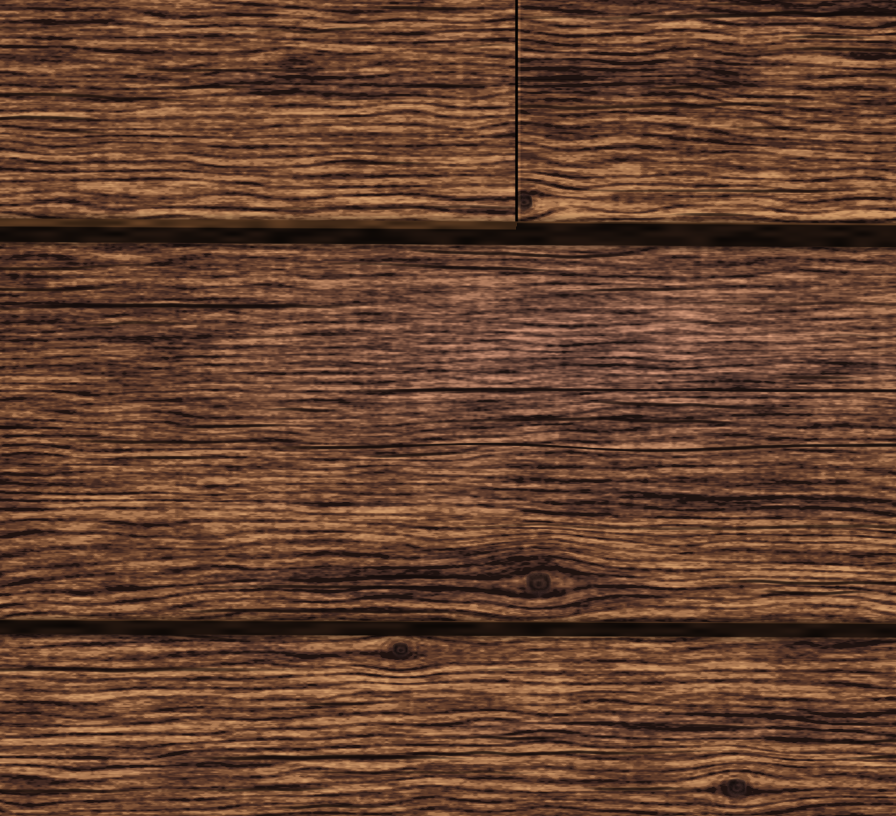
A Shadertoy shader for this texture:

```glsl
const float JOINT_X = 0.633;

float hash(vec2 p) {
    return fract(sin(dot(p, vec2(127.1, 311.7))) * 43758.5453);
}

float noise(vec2 p) {
    vec2 i = floor(p), f = fract(p);
    f = f * f * (3.0 - 2.0 * f);
    return mix(mix(hash(i), hash(i + vec2(1, 0)), f.x),
               mix(hash(i + vec2(0, 1)), hash(i + vec2(1, 1)), f.x), f.y);
}

float fbm(vec2 p) {
    float sum = 0.0, amp = 0.53;
    for (int i = 0; i < 4; i++) {
        sum += amp * noise(p);
        p = p * 2.03 + 17.3;
        amp *= 0.5;
    }
    return sum;
}

// Slightly slanted gaps between the rows of boards
float upperGap(float x) { return 0.718 - 0.006 * x; }
float lowerGap(float x) { return 0.232 - 0.004 * x; }

float boardId(vec2 p) {
    if (p.y > upperGap(p.x)) return p.x < JOINT_X ? 0.0 : 1.0;
    return p.y > lowerGap(p.x) ? 2.0 : 3.0;
}

// Growth rings seen edge on: bright ridges of uneven height
float ridges(vec2 g) {
    float t = g.y * 78.0 + 3.2 * noise(g * vec2(2.0, 9.0)) + 0.9 * noise(g * vec2(14.0, 45.0));
    float f = fract(t), height = hash(vec2(floor(t), 4.7));
    float profile = smoothstep(0.0, 0.3, f) * (1.0 - smoothstep(0.7, 1.0, f));
    return profile * mix(0.55, 1.0, height);
}

// Broken dark splits that follow the grain
float cracks(vec2 g, float rows, float freq, float width, float px) {
    float t = g.y * rows + rows * (0.016 * noise(g * vec2(3.0, 5.0)) + 0.004 * noise(g * vec2(26.0, 9.0)));
    float row = floor(t);
    float open = smoothstep(0.56, 0.85, noise(vec2(g.x * freq + row * 7.3, row * 3.1)));
    float dist = abs(fract(t) - 0.5 - 0.6 * (hash(vec2(row, 9.1)) - 0.5)) / rows;
    return open * (1.0 - smoothstep(0.3 * width * open, width * open + px, dist));
}

// One long split of varying width, fading at its left end
float longSplit(vec2 p, float y, float start, float px) {
    float dist = abs(p.y - y - 0.010 * (noise(vec2(p.x * 5.0, y * 90.0)) - 0.5));
    float width = 0.0026 * noise(vec2(p.x * 11.0, y * 50.0));
    return smoothstep(start, start + 0.1, p.x) * (1.0 - smoothstep(0.3 * width, width + px, dist));
}

// Five-stop ramp from charred brown to worn gold
vec3 woodColor(float t) {
    vec3 c = mix(vec3(0.12, 0.07, 0.06), vec3(0.26, 0.16, 0.13), smoothstep(0.0, 0.25, t));
    c = mix(c, vec3(0.37, 0.23, 0.16), smoothstep(0.25, 0.48, t));
    c = mix(c, vec3(0.49, 0.32, 0.21), smoothstep(0.48, 0.70, t));
    c = mix(c, vec3(0.66, 0.46, 0.31), smoothstep(0.70, 0.95, t));
    return mix(c, vec3(0.80, 0.59, 0.40), smoothstep(0.95, 1.3, t));
}

// Recess with a softly lit upper lip; offset is the height above its centre
vec3 addGap(vec3 col, float offset, float halfWidth, float lip, float px, float grit) {
    vec3 lipColor = vec3(0.33, 0.21, 0.12) * (0.6 + 0.6 * grit);
    vec3 gapColor = vec3(0.10, 0.062, 0.042) * (0.45 + grit);
    col *= 1.0 - 0.3 * (1.0 - smoothstep(halfWidth, halfWidth + 0.010, abs(offset)));
    float inside = 1.0 - smoothstep(halfWidth - px, halfWidth + px, abs(offset));
    float lipMask = smoothstep(halfWidth - lip - px, halfWidth - lip + px, offset);
    return mix(col, mix(gapColor, lipColor, lipMask), inside);
}

void mainImage(out vec4 fragColor, in vec2 fragCoord) {
    float px = 1.0 / iResolution.y;
    vec2 p = fragCoord * px;
    float id = boardId(p);

    // Knots: position and radius; grain flows around each one
    vec3 knots[4] = vec3[4](vec3(0.660, 0.284, 0.022), vec3(0.491, 0.203, 0.014),
                            vec3(0.903, 0.034, 0.017), vec3(0.642, 0.752, 0.015));
    vec2 g = p;
    float knotShade = 0.0, knotCore = 0.0, knotRing = 0.0;
    for (int i = 0; i < 4; i++) {
        if (boardId(knots[i].xy) != id) continue;
        vec2 d = p - knots[i].xy;
        float r = knots[i].z;
        vec2 e = d / (r * vec2(3.2, 2.0));
        g.y -= 0.8 * d.y * exp(-dot(e, e));
        float rho = length(d * vec2(0.9, 1.0)) / r + 0.35 * (noise(d / r * 2.5 + 8.0) - 0.5);
        knotShade += exp(-0.6 * rho * rho);
        knotCore += 1.0 - smoothstep(0.6, 0.85, rho);
        knotRing += sin(rho * 12.0) * exp(-rho * rho * 0.5);
    }
    g += vec2(5.3, 2.7) * id;

    // Grain tone, softer on the upper half of the wide board
    float worn = id == 2.0 ? smoothstep(0.40, 0.56, p.y) : 0.0;
    float fiber = fbm(g * vec2(16.0, 210.0));
    float broad = fbm(g * vec2(1.8, 9.0));
    float grit = noise(p * vec2(110.0, 330.0)) + 0.7 * noise(p * vec2(230.0, 430.0) + 9.0) - 0.85;
    float stain = smoothstep(0.54, 0.70, fbm(g * vec2(2.6, 19.0) + 31.0)) * (1.0 - knotShade);
    float tone = 0.27 + mix(0.68, 0.48, worn) * ridges(g) + 0.06 * worn;
    tone += 1.1 * (fiber - 0.5) + 0.3 * (broad - 0.5) + 0.42 * grit - 0.30 * stain;
    vec2 fromCentre = (p - vec2(0.62, 0.48)) / vec2(0.75, 0.65);
    tone += 0.06 - 0.12 * dot(fromCentre, fromCentre);
    tone += 0.18 * knotRing - 0.28 * knotShade;
    vec3 col = woodColor(tone);

    // Cool mauve sheen on the worn area
    vec2 s = (p - vec2(0.72, 0.57)) / vec2(0.42, 0.13);
    float sheen = exp(-dot(s, s)) * (id == 2.0 ? 1.0 : 0.0) + 0.3 * stain;
    col = mix(col, vec3(0.44, 0.31, 0.28) * (0.22 + 1.45 * max(tone, 0.0)), 0.55 * min(sheen, 1.0));

    // Splits and knot hearts
    float split = max(cracks(g, 15.0, 2.6, 0.0030, px), 0.85 * cracks(g + 3.7, 48.0, 7.0, 0.0019, px));
    if (id == 2.0) split = max(split, max(longSplit(p, 0.452, 0.30, px), longSplit(p, 0.523, 0.40, px)));
    col = mix(col, vec3(0.07, 0.04, 0.035), 0.93 * split);
    vec3 heart = vec3(0.20, 0.13, 0.12) * (0.3 + 0.9 * fbm(p * 190.0) + 0.2 * knotRing);
    col = mix(col, heart, 0.85 * min(knotCore, 1.0));

    // Butt joint and recesses
    float side = p.x - JOINT_X;
    if (id < 2.0) {
        col += vec3(0.14, 0.10, 0.06) * (1.0 - smoothstep(0.0005, 0.001 + px, abs(side - 0.0035)));
        col *= smoothstep(0.0006, 0.0012 + px, abs(side));
    }
    float gapGrit = noise(p * vec2(35.0, 150.0));
    float lip = mix(0.010, 0.002, smoothstep(-px, px, side));
    col = addGap(col, p.y - upperGap(p.x), 0.0145, lip, px, gapGrit);
    col = addGap(col, p.y - lowerGap(p.x), 0.009, 0.001, px, gapGrit);
    fragColor = vec4(clamp(col, 0.0, 1.0), 1.0);
}
```
